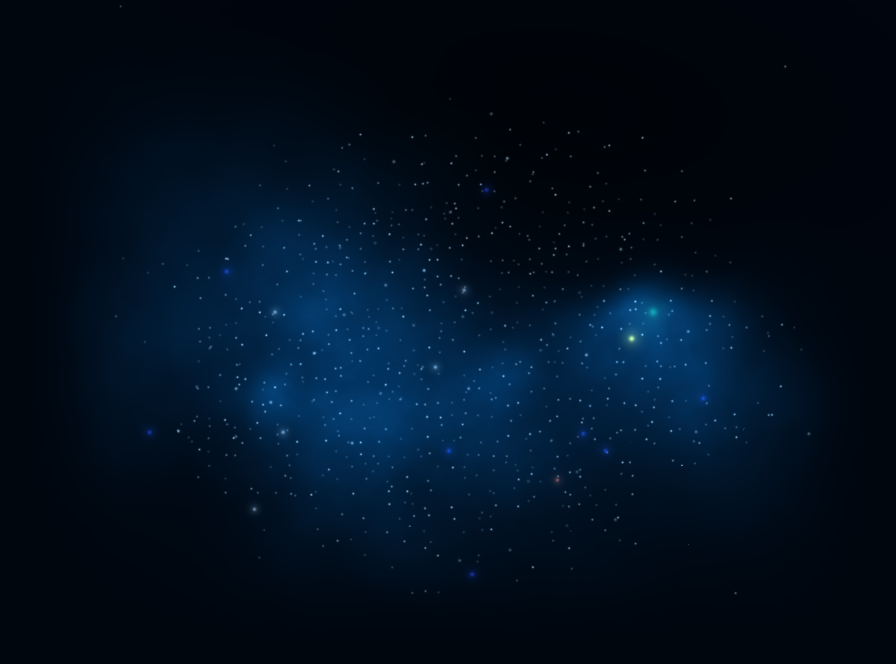
Write a Shadertoy shader that draws this background.

```glsl
// Deep blue nebula with drifting clouds and a scatter of fine stars on a night sky.

// Colours
const vec3 NIGHT = vec3(0.000, 0.022, 0.055);
const vec3 CLOUD_BLUE = vec3(0.012, 0.255, 0.475);
const vec3 CORE_BLUE = vec3(0.060, 0.350, 0.560);
const vec3 STAR_WHITE = vec3(0.66, 0.78, 0.86);
const vec3 STAR_BLUE = vec3(0.12, 0.24, 0.85);
const vec3 STAR_GOLD = vec3(0.60, 0.62, 0.22);
const vec3 STAR_GREEN = vec3(0.06, 0.48, 0.30);
const vec3 STAR_RUST = vec3(0.42, 0.20, 0.16);

// Shape and scatter
const float WARP = 0.045;
const float CLOUD_GRAIN = 0.65;
const float STAR_RADIUS = 0.0016;
const vec2 FIELD_CENTER = vec2(0.51, 0.48);
const vec2 FIELD_RADIUS = vec2(0.45, 0.42);

// Accent stars, in fractions of the canvas
const vec2 BLUE_STARS[8] = vec2[8](
    vec2(0.253, 0.591), vec2(0.167, 0.349), vec2(0.501, 0.321), vec2(0.527, 0.135),
    vec2(0.785, 0.400), vec2(0.543, 0.714), vec2(0.651, 0.347), vec2(0.676, 0.321));
const vec2 WHITE_STARS[5] = vec2[5](
    vec2(0.518, 0.563), vec2(0.486, 0.447), vec2(0.316, 0.349),
    vec2(0.284, 0.233), vec2(0.307, 0.530));

vec3 hash3(vec2 p) {
    vec3 q = fract(p.xyx * vec3(0.1031, 0.1030, 0.0973));
    q += dot(q, q.yxz + 33.33);
    return fract((q.xxy + q.yzz) * q.zyx);
}

float cornerSlope(vec2 cell, vec2 offset) {
    return dot(hash3(cell + 71.0).xy * 2.0 - 1.0, offset);
}

float gradientNoise(vec2 p) {
    vec2 i = floor(p), f = fract(p), e = vec2(1.0, 0.0);
    vec2 u = f * f * f * (f * (f * 6.0 - 15.0) + 10.0);
    return mix(mix(cornerSlope(i, f), cornerSlope(i + e, f - e), u.x),
               mix(cornerSlope(i + e.yx, f - e.yx), cornerSlope(i + 1.0, f - 1.0), u.x), u.y);
}

float fbm(vec2 p) {
    float sum = 0.0, amplitude = 0.6;
    for (int k = 0; k < 5; k++) {
        sum += amplitude * gradientNoise(p);
        p = mat2(1.6, 1.2, -1.2, 1.6) * p + 7.3;
        amplitude *= 0.5;
    }
    return sum;
}

// Soft elliptical cloud, one at its centre
float puff(vec2 uv, vec2 center, vec2 radius) {
    vec2 d = (uv - center) / radius;
    return exp(-dot(d, d));
}

// One jittered star per grid cell, thinned by the local density
float starLayer(vec2 p, float cells, float density, float radius) {
    vec2 id = floor(p * cells);
    vec3 rnd = hash3(id + cells * 3.0);
    vec2 d = (fract(p * cells) - mix(vec2(0.2), vec2(0.8), rnd.xy)) / cells;
    float power = hash3(id + 19.0 + cells).x;
    return step(rnd.z, density) * mix(0.18, 0.75, power * power)
         * exp(-dot(d, d) / (radius * radius));
}

// Star core with a faint halo; size is in canvas heights
float accent(vec2 p, vec2 center, float size) {
    float r2 = dot(p - center, p - center) / (size * size);
    return exp(-r2 * 4.0) + 0.28 * exp(-r2 * 0.35);
}

void mainImage(out vec4 fragColor, in vec2 fragCoord) {
    vec2 uv = fragCoord / iResolution.xy;
    vec2 aspect = vec2(iResolution.x / iResolution.y, 1.0);
    vec2 p = uv * aspect;

    // Clouds: broad haze, then the brighter knots
    vec2 w = uv + WARP * vec2(fbm(p * 5.0), fbm(p * 5.0 + 31.0));
    float grain = fbm(p * 7.0 + 4.0);
    float haze = 0.70 * puff(w, vec2(0.41, 0.44), vec2(0.17, 0.23))
               + 0.30 * puff(w, vec2(0.25, 0.62), vec2(0.16, 0.19))
               + 0.22 * puff(w, vec2(0.64, 0.34), vec2(0.23, 0.19))
               + 0.16 * puff(w, vec2(0.15, 0.38), vec2(0.10, 0.12))
               + 0.20 * puff(w, vec2(0.84, 0.39), vec2(0.09, 0.13));
    float rightCloud = 0.72 * puff(w, vec2(0.73, 0.49), vec2(0.095, 0.115))
                     * smoothstep(0.64, 0.53, w.y + 0.25 * abs(w.x - 0.74));
    float knots = 0.38 * puff(w, vec2(0.303, 0.402), vec2(0.024, 0.037))
                + 0.30 * puff(w, vec2(0.565, 0.430), vec2(0.042, 0.042))
                + 0.18 * puff(w, vec2(0.345, 0.525), vec2(0.045, 0.055))
                + 0.28 * puff(w, vec2(0.725, 0.530), vec2(0.050, 0.045));

    // Dark lanes bite into the haze
    haze *= 1.0 - 0.60 * puff(w, vec2(0.21, 0.27), vec2(0.10, 0.13));
    haze *= 1.0 - 0.65 * puff(w, vec2(0.58, 0.65), vec2(0.11, 0.15));
    float cloud = (haze + rightCloud + knots) * (1.0 + CLOUD_GRAIN * grain);
    vec2 rim = smoothstep(vec2(0.0), vec2(0.14), min(uv, 1.0 - uv));
    cloud *= rim.x * rim.y;
    vec3 color = mix(NIGHT, CLOUD_BLUE, min(cloud, 1.0));
    color = mix(color, CORE_BLUE, smoothstep(0.75, 1.45, cloud));
    color *= 1.0 - 0.45 * puff(uv, vec2(0.60, 0.82), vec2(0.28, 0.18));

    // Scattered stars, densest around the clouds
    float field = 1.0 - smoothstep(0.35, 1.0, length((uv - FIELD_CENTER) / FIELD_RADIUS));
    float radius = max(STAR_RADIUS, 0.55 / iResolution.y);
    float stars = starLayer(p, 52.0, 0.55 * field, radius)
                + starLayer(p + 3.7, 37.0, 0.45 * field, radius)
                + starLayer(p + 8.1, 17.0, 0.30 * field, radius * 1.35);
    color += STAR_WHITE * stars;

    // Accent stars
    for (int k = 0; k < 8; k++) color += 0.5 * STAR_BLUE * accent(p, BLUE_STARS[k] * aspect, 0.006);
    for (int k = 0; k < 5; k++) color += 0.5 * STAR_WHITE * accent(p, WHITE_STARS[k] * aspect, 0.005);
    color += STAR_GOLD * accent(p, vec2(0.705, 0.490) * aspect, 0.008);
    color += 0.6 * STAR_GREEN * accent(p, vec2(0.729, 0.530) * aspect, 0.012);
    color += STAR_RUST * accent(p, vec2(0.622, 0.277) * aspect, 0.005);

    fragColor = vec4(clamp(color, 0.0, 1.0), 1.0);
}
```
